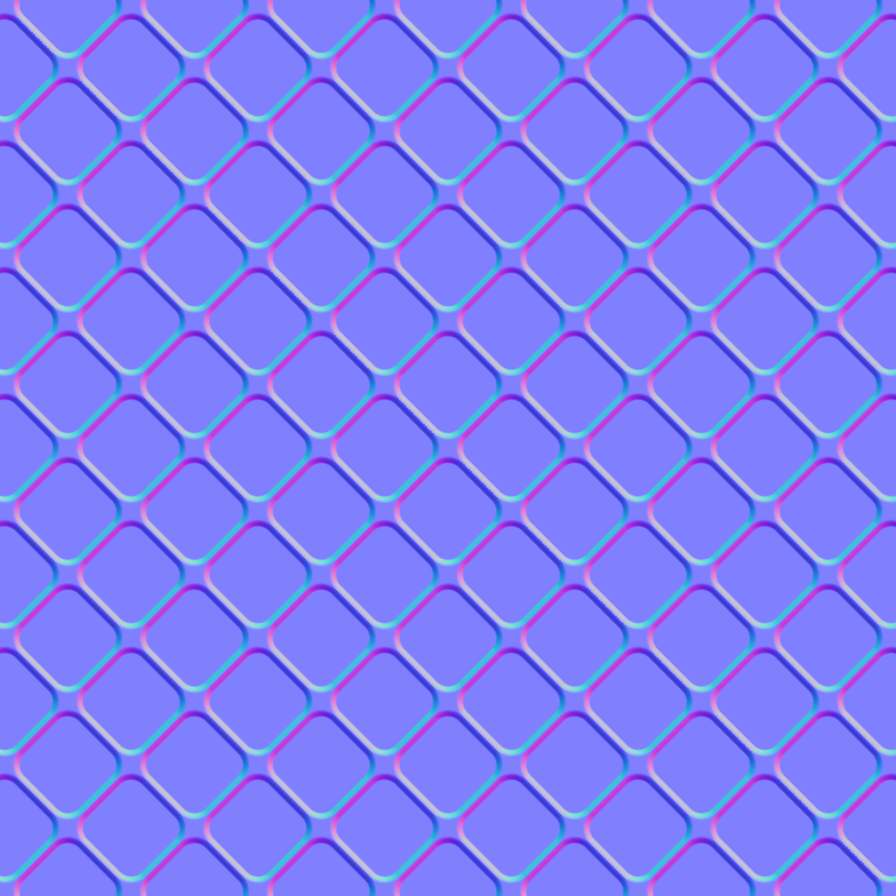
This texture map is drawn by a WebGL 2 fragment shader. Its source:

```glsl
#version 300 es
precision highp float;
// Normal map of a diagonal lattice of raised ridges around flat rounded tiles.

uniform vec2 u_resolution;
out vec4 outColor;

// Steepness across a ridge, by distance from the tile edge in cell units.
float ridgeSlope(float dist) {
    return 1.25 * smoothstep(0.0, 0.034, dist) * (1.0 - smoothstep(0.036, 0.098, dist));
}

void main() {
    vec2 uv = gl_FragCoord.xy / u_resolution;

    // Lattice turned by 45 degrees, ten cells per canvas width, crossing at the centre
    vec2 p = uv - 0.5;
    vec2 lattice = 10.0 * vec2(p.x + p.y, p.y - p.x) * sqrt(0.5);
    vec2 cell = fract(lattice) - 0.5;

    // Rounded square tile: distance to its edge and outward direction
    float halfSize = 0.42;
    float cornerRadius = 0.16;
    vec2 corner = max(abs(cell) - (halfSize - cornerRadius), 0.0);
    float reach = length(corner);
    vec2 outward = sign(cell) * corner / max(reach, 1e-4);
    float slope = ridgeSlope(reach - cornerRadius);

    // Ridge faces lean back towards the tile; turn the lean to canvas axes
    vec2 lean = -outward * slope;
    vec2 tilt = vec2(lean.x - lean.y, lean.x + lean.y) * sqrt(0.5);
    vec3 normal = normalize(vec3(tilt, 1.0));

    outColor = vec4(normal * 0.5 + 0.5, 1.0);
}
```
